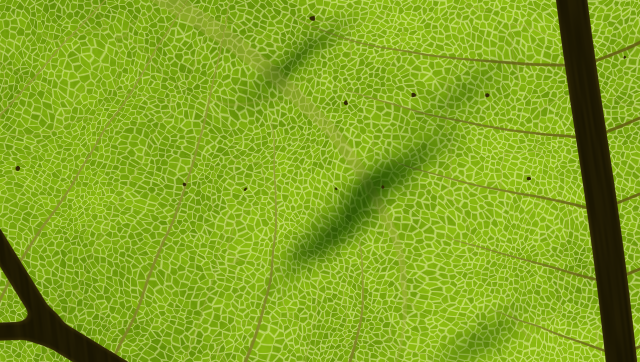
Reproduce this texture procedurally as a WebGL 2 fragment shader.

```glsl
#version 300 es
precision highp float;
// Backlit leaf: a fine Voronoi net of pale veinlets over green cells, two
// families of curved main veins drawn as polynomials, soft slanted shadows,
// and dark silhouettes of a stem and a forked twig in front.

uniform vec2 u_resolution;
out vec4 fragColor;

const float CELL_SCALE = 54.0;    // cells per canvas height
const float SIDE_SCALE = 6.5;     // meshes of the side veins per height
const float JITTER = 0.78;
const float VEINLET_WIDTH = 0.088; // half width, in cells
const float STEM_HALF_WIDTH = 0.043;
const float SPOT_SCALE = 5.0;
const vec3 DEEP_GREEN = vec3(0.34, 0.51, 0.015);
const vec3 BRIGHT_GREEN = vec3(0.53, 0.71, 0.06);
const vec3 PALE_VEIN = vec3(0.78, 0.87, 0.45);
const vec3 TAN_VEIN = vec3(0.64, 0.68, 0.27);
const vec3 BROWN_VEIN = vec3(0.36, 0.34, 0.05);
const vec3 SHADOW_TINT = vec3(0.40, 0.53, 0.25);
const vec3 BARK = vec3(0.12, 0.10, 0.01);

vec2 hash2(vec2 p) {
  vec3 q = fract(p.xyx * vec3(0.1031, 0.1030, 0.0973));
  q += dot(q, q.yzx + 33.33);
  return fract((q.xx + q.yz) * q.zy);
}

float noise(vec2 p) {
  vec2 i = floor(p), f = fract(p);
  f = f * f * (3.0 - 2.0 * f);
  vec2 e = vec2(1.0, 0.0);
  return mix(mix(hash2(i).x, hash2(i + e).x, f.x),
             mix(hash2(i + e.yx).x, hash2(i + e.xx).x, f.x), f.y);
}

float fbm(vec2 p) {
  return 0.55 * noise(p) + 0.3 * noise(p * 2.1 + 7.0) + 0.15 * noise(p * 4.3 + 3.0);
}

// x: distance to the cell border, y: random per cell, z: random per border
vec3 voronoi(vec2 p) {
  vec2 base = floor(p), f = fract(p), nearCell, nearPoint, edgeCell;
  float best = 9.0, border = 9.0;
  for (int y = -1; y <= 1; y++) for (int x = -1; x <= 1; x++) {
    vec2 g = vec2(x, y);
    vec2 r = g + 0.5 + JITTER * (hash2(base + g) - 0.5) - f;
    if (dot(r, r) < best) { best = dot(r, r); nearPoint = r; nearCell = g; }
  }
  for (int y = -2; y <= 2; y++) for (int x = -2; x <= 2; x++) {
    vec2 g = nearCell + vec2(x, y);
    vec2 r = g + 0.5 + JITTER * (hash2(base + g) - 0.5) - f;
    if (x == 0 && y == 0) continue;
    float d = dot(0.5 * (nearPoint + r), normalize(r - nearPoint));
    if (d < border) { border = d; edgeCell = g; }
  }
  return vec3(border, hash2(base + nearCell + 51.0).y,
              hash2(2.0 * base + nearCell + edgeCell + 17.0).x);
}

float stroke(float d, float halfWidth, float px) {
  return 1.0 - smoothstep(halfWidth - 0.7 * px, halfWidth + 0.7 * px, d);
}

float stemX(float y) { return 1.717 - 0.134 * y; }

// x: coverage of the main veins, y: how brown they are
vec2 mainVeins(vec2 p, float px) {
  vec2 vein = vec2(0.0);
  // Rising family on the left; half steps are faint veins between
  for (float i = 0.0; i < 4.6; i += 0.5) {
    float start = -0.6 + 0.52 * i - 0.032 * i * i;
    float slope = 0.84 - 0.24 * i + 0.028 * i * i;
    float bend = 0.05 * i * i - 0.06;
    float faint = step(0.25, fract(i));
    float tip = min(1.77 - 0.35 * i, 1.15) - 0.25 * faint;
    float d = abs(p.x - start - slope * p.y + bend * p.y * p.y);
    d /= length(vec2(1.0, slope - 2.0 * bend * p.y));
    float along = p.y / tip;
    float m = stroke(d, mix(0.0042, 0.0016, along) * (1.0 - 0.5 * faint), px);
    m *= (1.0 - smoothstep(0.85, 1.0, along)) * (1.0 - 0.5 * faint);
    if (m > vein.x) vein = vec2(m, mix(0.55, 0.1, along) * (1.0 - faint));
  }
  // Family running left from the stem, with short pieces on its right
  float u = stemX(p.y) - p.x;
  for (float j = 0.0; j < 5.0; j++) {
    float rise = u > 0.0 ? (0.03 + 0.08 * j) * u + 0.3 * pow(u, 4.0) : -0.4 * u;
    float along = max(u, 0.0) / (0.85 - 0.12 * j);
    float d = abs(p.y - 0.82 + 0.2 * j - rise) * 0.95;
    float m = stroke(d, mix(0.0040, 0.0014, along), px);
    m *= 1.0 - smoothstep(0.8, 1.0, along);
    if (m > vein.x) vein = vec2(m, mix(0.9, 0.25, along));
  }
  return vein;
}

// Soft slanted shadow, size = half length and half breadth
float shadow(vec2 p, vec2 centre, vec2 size) {
  vec2 q = mat2(0.8, -0.6, 0.6, 0.8) * (p - centre) / size;
  return exp(-dot(q, q) * 1.3);
}

float limb(vec2 p, vec2 a, vec2 b, float halfWidth) {
  vec2 d = b - a;
  return length(p - a - d * clamp(dot(p - a, d) / dot(d, d), 0.0, 1.0)) - halfWidth;
}

float smoothMin(float a, float b, float k) {
  float h = max(k - abs(a - b), 0.0) / k;
  return min(a, b) - 0.25 * h * h * k;
}

void main() {
  float px = 1.0 / u_resolution.y;
  vec2 p = gl_FragCoord.xy * px;
  vec2 warp = vec2(fbm(p * 3.0), fbm(p * 3.0 + 19.0)) - 0.5;
  vec2 leaf = p + 0.035 * warp;

  // Cells and light passing through the blade
  vec3 net = voronoi(mat2(0.94, 0.34, -0.34, 0.94) * (p + 0.12 * warp) * CELL_SCALE + 80.0);
  float light = 0.42 + 0.26 * smoothstep(0.1, 0.9, p.x) + 0.9 * (fbm(p * 4.0 + 5.0) - 0.5);
  light += 0.45 * (net.y - 0.5) + 0.2 * (noise(p * 150.0) - 0.5);
  vec3 color = mix(DEEP_GREEN, BRIGHT_GREEN, clamp(light + 0.2, 0.0, 1.1));

  // Veinlets, side veins and main veins
  float width = VEINLET_WIDTH * mix(0.6, 1.45, net.z) * mix(0.85, 1.1, smoothstep(0.2, 0.9, p.x));
  float veinlet = stroke(net.x, width, px * CELL_SCALE);
  color = mix(color, PALE_VEIN * mix(0.9, 1.02, clamp(light, 0.0, 1.0)), 0.88 * veinlet);
  vec3 side = voronoi((p + 0.2 * warp) * SIDE_SCALE + 31.0);
  float sideVein = stroke(side.x / SIDE_SCALE, 0.0014, px) * smoothstep(0.3, 0.8, side.z);
  color = mix(color, TAN_VEIN, 0.55 * sideVein);
  vec2 vein = mainVeins(leaf, px);
  color = mix(color, mix(TAN_VEIN, BROWN_VEIN, vein.y), 0.9 * vein.x);

  // Shadows behind the blade
  vec2 s = p + 0.09 * warp;
  float shade = shadow(s, vec2(1.06, 0.49), vec2(0.22, 0.050));
  shade += 0.70 * shadow(s, vec2(0.88, 0.33), vec2(0.17, 0.045));
  shade += 0.65 * shadow(s, vec2(0.82, 0.83), vec2(0.17, 0.040));
  shade += 0.40 * shadow(s, vec2(1.27, 0.74), vec2(0.16, 0.045));
  shade += 0.50 * shadow(s, vec2(1.30, 0.06), vec2(0.14, 0.050));
  color *= mix(vec3(1.0), SHADOW_TINT, min(shade, 1.0));

  // Rare brown specks
  vec2 spotCell = floor(p * SPOT_SCALE), r = hash2(spotCell + 7.0);
  float spot = length(fract(p * SPOT_SCALE) - 0.2 - 0.6 * r) / SPOT_SCALE + 0.004 * (noise(p * 160.0) - 0.5);
  float present = step(0.8, hash2(spotCell + 91.0).x);
  color = mix(color, BARK * 1.6, present * stroke(spot, mix(0.003, 0.007, r.y), px));

  // Stem and forked twig in front
  float across = (p.x - stemX(p.y) - 0.004 * sin(p.y * 5.0)) * 0.99;
  float twig = limb(p, vec2(-0.03, 0.365), vec2(0.125, 0.115), 0.028);
  twig = smoothMin(twig, limb(p, vec2(0.13, 0.09), vec2(0.36, -0.05), 0.040), 0.04);
  twig = smoothMin(twig, limb(p, vec2(-0.03, 0.083), vec2(0.12, 0.088), 0.025), 0.04);
  float wood = min(abs(across) - STEM_HALF_WIDTH, twig);
  float grain = noise(vec2(across * 130.0, p.y * 9.0));
  vec3 bark = BARK * (0.8 + 0.35 * grain) + vec3(0.07, 0.06, 0.01) * smoothstep(-0.012, 0.0, wood);
  color = mix(color, bark, stroke(wood, 0.0, px));

  fragColor = vec4(clamp(color, 0.0, 1.0), 1.0);
}
```
